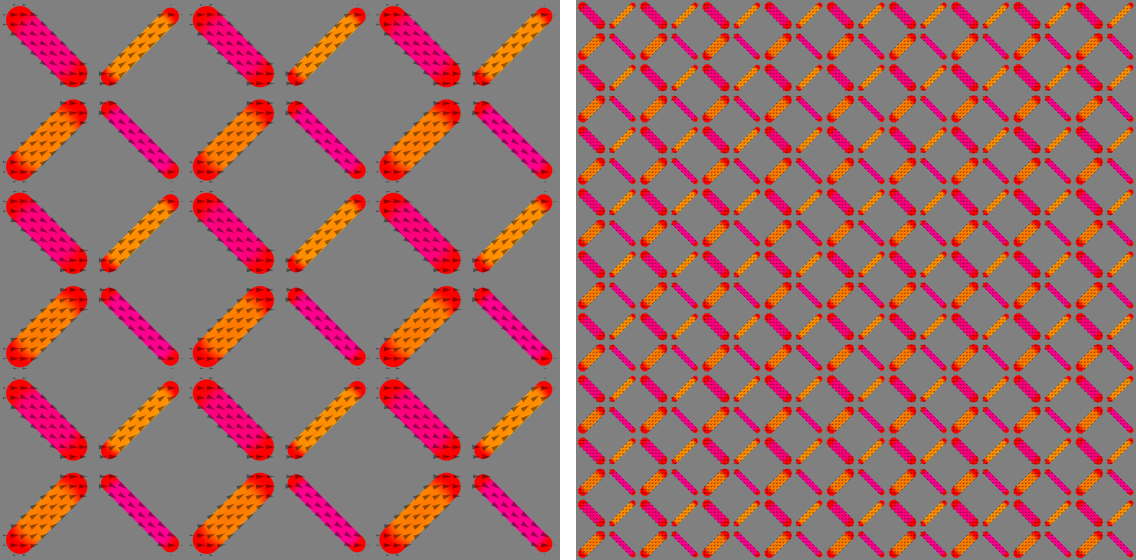
Left: one tile. Right: repeated 3 by 3.
Write a Shadertoy shader that draws this pattern.

```glsl
const float CELLS = 6.0;    // bars per side, two per repeat
const float ARROWS = 57.0;  // arrows per side
const vec3 GROUND = vec3(0.5);

// Antialiased coverage of a signed distance
float cover(float dist, float pixel) {
    return clamp(0.5 - dist / pixel, 0.0, 1.0);
}

// Diagonal bar in its cell: x = signed distance, y = hue in units of 60 degrees
vec2 barField(vec2 uv) {
    vec2 grid = uv * CELLS;
    vec2 id = floor(grid);
    vec2 p = fract(grid) - 0.5;

    float thin = mod(id.x, 2.0);
    float slope = 1.0 - 2.0 * mod(id.x + id.y, 2.0);
    float halfLength = mix(0.403, 0.461, thin);
    float radius = mix(0.150, 0.092, thin);

    vec2 axis = normalize(vec2(1.0, slope));
    float past = abs(dot(p, axis)) - halfLength;
    float across = dot(p, vec2(-axis.y, axis.x));
    float dist = length(vec2(max(past, 0.0), across)) - radius;

    // Hue falls to red toward the rounded ends
    float rim = across * across / (radius * radius);
    float cap = smoothstep(-0.9, 0.4, past / radius + 0.3 * rim);
    float hue = slope * (mix(0.48, 0.55, thin) + 0.05 * rim) * (1.0 - cap);
    return vec2(dist, hue);
}

// Red at zero, orange above, magenta below
vec3 hueColour(float hue) {
    return vec3(1.0, max(hue, 0.0), max(-hue, 0.0));
}

// Slim triangle pointing along the given angle
float arrowDistance(vec2 p, float angle, float size) {
    float c = cos(angle);
    float s = sin(angle);
    vec2 q = vec2(c * p.x + s * p.y, c * p.y - s * p.x) / size;
    float side = (abs(q.y) - 0.27 * (0.43 - q.x)) * 0.965;
    return max(-0.43 - q.x, side) * size;
}

// Arrow sampled at its grid centre, shrinking just outside a bar
float arrowMask(vec2 uv, float pixel) {
    vec2 grid = uv * ARROWS;
    vec2 field = barField((floor(grid) + 0.5) / ARROWS);
    float size = smoothstep(0.045, -0.012, field.x);
    float angle = field.y * radians(60.0);
    float dist = arrowDistance(fract(grid) - 0.5, angle, max(size, 0.01));
    return cover(dist, pixel * ARROWS) * step(0.02, size);
}

void mainImage(out vec4 fragColor, in vec2 fragCoord) {
    vec2 uv = fragCoord / iResolution.xy;
    float pixel = 1.0 / min(iResolution.x, iResolution.y);

    // Bars, then translucent dark arrows
    vec2 bar = barField(uv);
    vec3 colour = mix(GROUND, hueColour(bar.y), cover(bar.x, pixel * CELLS));
    colour *= 1.0 - 0.42 * arrowMask(uv, pixel);

    fragColor = vec4(colour, 1.0);
}
```
